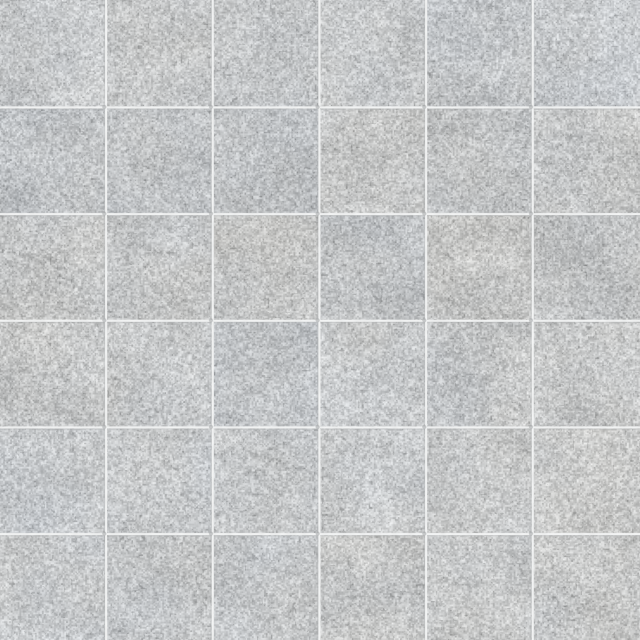
Reproduce this texture procedurally as a Shadertoy shader.

```glsl
// Six by six grid of speckled pale grey stone tiles with thin white grout.

const float TILES = 6.0;
const float GROUT_HALF_WIDTH = 0.0017;
const vec2  GRID_SHIFT = vec2(-0.0009, -0.0012);
const vec3  STONE_COLOR = vec3(0.770, 0.777, 0.780);
const vec3  GROUT_COLOR = vec3(0.955, 0.960, 0.960);
const vec3  EDGE_COLOR  = vec3(0.660, 0.670, 0.675);
const vec3  WARM_SHIFT  = vec3(0.012, 0.002, -0.014);
const float EDGE_WIDTH = 0.0022;
const float EDGE_STRENGTH = 0.55;
const vec2  CHIP_OFFSET = vec2(-0.0028, 0.0008);
const float CHIP_RADIUS = 0.0032;
const float TILE_VARIATION = 0.035;
const float CLOUD_STRENGTH = 0.11;
const float FINE_GRAIN = 0.17;
const float COARSE_GRAIN = 0.10;
const float PIT_DEPTH = 0.09;

float hash(vec2 p) {
    uvec2 q = uvec2(ivec2(floor(p))) * uvec2(1597334673u, 3812015801u);
    uint h = (q.x ^ q.y) * 1597334673u;
    h = (h ^ (h >> 15)) * 2246822519u;
    h ^= h >> 13;
    return float(h >> 8) / 16777216.0;
}

float valueNoise(vec2 p) {
    vec2 cell = floor(p), f = fract(p);
    f = f * f * (3.0 - 2.0 * f);
    float low  = mix(hash(cell), hash(cell + vec2(1, 0)), f.x);
    float high = mix(hash(cell + vec2(0, 1)), hash(cell + vec2(1, 1)), f.x);
    return mix(low, high, f.y);
}

float clouds(vec2 p) {
    float sum = 0.0, weight = 0.5;
    for (int i = 0; i < 4; i++) {
        sum += weight * valueNoise(p);
        p = mat2(1.6, 1.2, -1.2, 1.6) * p + 17.3;
        weight *= 0.5;
    }
    return sum / 0.9375;
}

vec3 stone(vec2 uv, vec2 tile) {
    // Each tile samples its own patch of noise
    vec2 p = uv + 7.0 * vec2(hash(tile + 31.0), hash(tile + 67.0));
    float shade = TILE_VARIATION * (hash(tile + 5.0) - 0.5);
    shade += CLOUD_STRENGTH * (clouds(p * vec2(14.0, 20.0)) - 0.5);

    // Fine speckle with occasional dark pits
    shade += FINE_GRAIN * (valueNoise(p * 370.0) - 0.5);
    shade += COARSE_GRAIN * (valueNoise(p * 190.0 + 43.0) - 0.5);
    shade -= PIT_DEPTH * smoothstep(0.74, 0.95, valueNoise(p * 270.0 + 91.0));

    float warmth = hash(tile + 113.0) - 0.6 + 1.2 * (clouds(p * 11.0 + 9.0) - 0.5);
    return STONE_COLOR + shade + WARM_SHIFT * warmth;
}

void mainImage(out vec4 fragColor, in vec2 fragCoord) {
    vec2 uv = fragCoord / iResolution.xy;
    float aa = 0.75 / min(iResolution.x, iResolution.y);
    vec2 grid = uv - GRID_SHIFT;
    vec2 tile = clamp(floor(grid * TILES), 0.0, TILES - 1.0);

    // Signed offset to the nearest inner joint; the outer border has none
    vec2 joint = clamp(round(grid * TILES), 1.0, TILES - 1.0) / TILES;
    vec2 offset = grid - joint;
    vec2 jointDist = abs(offset) - GROUT_HALF_WIDTH;

    vec3 color = stone(uv, tile);

    // Soft shadow along the right and top edges of each tile
    vec2 shadow = (1.0 - smoothstep(vec2(0.0), vec2(EDGE_WIDTH + aa), jointDist))
                * step(offset, vec2(0.0));
    float wear = 0.5 + 0.5 * valueNoise(uv * 90.0);
    color = mix(color, EDGE_COLOR, EDGE_STRENGTH * wear * max(shadow.x, shadow.y));

    // White grout
    float grout = 1.0 - smoothstep(-aa, aa, min(jointDist.x, jointDist.y));
    color = mix(color, GROUT_COLOR - 0.03 * valueNoise(uv * 120.0), grout);

    // Small grey chip beside each crossing
    float chip = 1.0 - smoothstep(-aa, aa, length(offset - CHIP_OFFSET) - CHIP_RADIUS);
    color = mix(color, EDGE_COLOR, 0.6 * chip);

    fragColor = vec4(color, 1.0);
}
```
